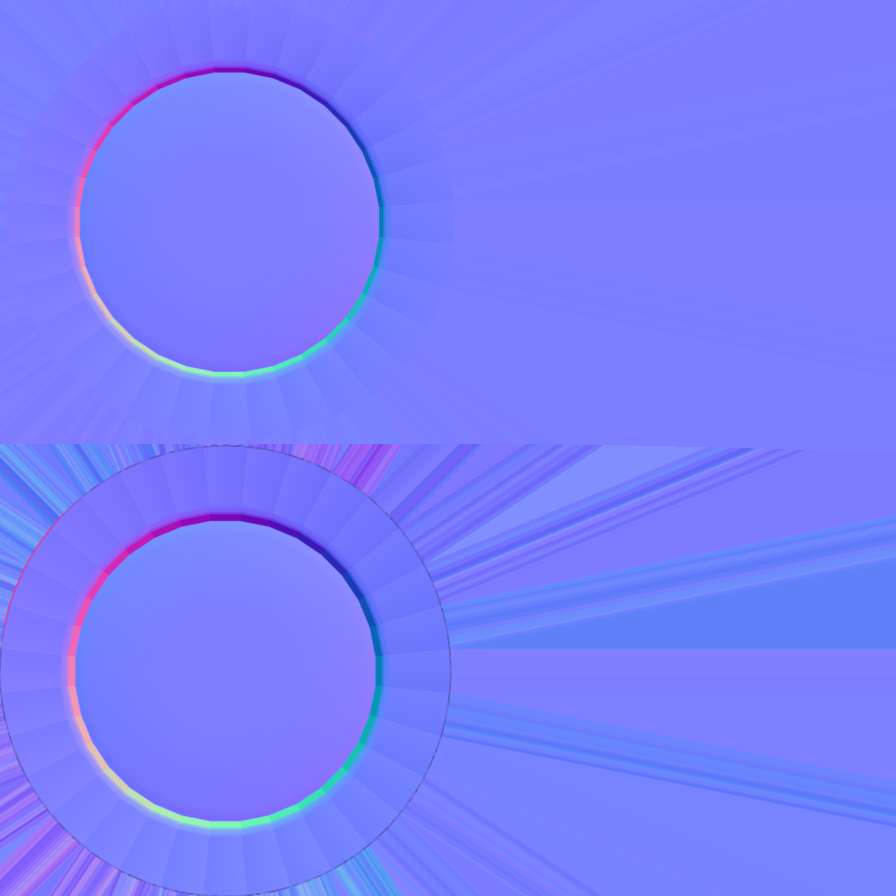
This texture map is drawn by a WebGL 2 fragment shader. Its source:

```glsl
#version 300 es
precision highp float;
// Tangent-space normal map: two beveled round caps with streaks extruded from a 32-sided rim.
uniform vec2 u_resolution;
out vec4 outColor;

const float STEP = 6.2831853 / 32.0;   // angle of one facet
const float DISC = 0.2515;             // radius of the flat collar
const float HALF_WIDTH = 0.0247;       // half the width of a facet strip

float hash(vec2 p) {
  p = fract(p * vec2(0.1031, 0.1137));
  p += dot(p, p.yx + 33.33);
  return fract((p.x + p.y) * p.x * 7.31 + p.y * 91.7);
}

// Random steps with smooth borders one pixel wide
float bands(float x, float seed, float blur) {
  float i = floor(x), f = fract(x);
  float w = clamp(blur, 0.01, 0.5);
  return mix(hash(vec2(i, seed)), hash(vec2(i + 1.0, seed)), smoothstep(1.0 - 2.0 * w, 1.0, f)) - 0.5;
}

// Mean tilt (xy) and streak strength (z) of the strip leaving facet k
vec3 stripTilt(float k, vec2 dir) {
  vec3 right[9] = vec3[9](
    vec3(-0.02, 0.01, 0.14), vec3(-0.02, -0.01, 0.09), vec3(-0.02, 0.01, 0.01),
    vec3(-0.09, 0.0, 0.11), vec3(0.0, 0.0, 0.015), vec3(-0.08, 0.02, 0.15),
    vec3(-0.03, -0.01, 0.18), vec3(-0.03, -0.04, 0.14), vec3(-0.03, -0.05, 0.14));
  if (abs(k) < 4.5) return right[int(k) + 4];
  float diagonal = dir.x * dir.y;
  return vec3(0.16 * diagonal, -0.05 * dir.y - 0.17 * diagonal, 0.25);
}

// Flat tilt of the wedge between two neighbouring strips
vec2 wedgeTilt(float g) {
  vec2 right[6] = vec2[6](
    vec2(-0.02, 0.01), vec2(-0.025, 0.015), vec2(0.0, 0.01),
    vec2(-0.12, 0.01), vec2(0.0, -0.01), vec2(0.01, 0.06));
  if (g > -3.5 && g < 2.5) return right[int(g) + 3];
  return 0.08 * vec2(hash(vec2(g, 3.0)) - 0.7, hash(vec2(g, 8.0)) - 0.6);
}

void main() {
  float px = 1.0 / min(u_resolution.x, u_resolution.y);
  vec2 uv = gl_FragCoord.xy / u_resolution;

  // Two halves, parted by a slightly bent seam
  bool upper = uv.y > 0.504 - 0.007 * smoothstep(0.6, 1.0, uv.x);
  vec2 p = uv - (upper ? vec2(0.256, 0.752) : vec2(0.2515, 0.251));
  float r = length(p);
  float angle = atan(p.y, p.x);
  float k = floor(angle / STEP + 0.5);
  vec2 facet = vec2(cos(k * STEP), sin(k * STEP));
  vec2 q = vec2(dot(p, facet), dot(p, vec2(-facet.y, facet.x)));
  vec2 dir = p / max(r, 0.0001);
  float seed = mod(k + 32.0, 32.0) + 5.0;

  // Streaks in parallel strips, finer towards the left
  vec3 strip = stripTilt(k, facet);
  float v = q.y / HALF_WIDTH + 2.0;
  float fine = abs(k) < 4.5 ? 7.0 : 13.0;
  float blur = px / HALF_WIDTH;
  float coarse = bands(v * 3.3, seed, blur * 3.3);
  float thin = bands(v * fine, seed + 40.0, blur * fine);
  float cross = bands(v * fine * 0.7, seed + 80.0, blur * fine);
  vec2 streak = strip.xy + strip.z * vec2(0.6 * coarse + 0.5 * thin, 0.5 * coarse + 0.6 * cross);
  float inWedge = smoothstep(-px, px, abs(q.y) - HALF_WIDTH);
  vec2 outside = mix(streak, wedgeTilt(floor(angle / STEP)), inWedge);
  outside *= upper ? 0.13 : 1.0;

  // Collar of faceted wedges
  float saw = q.y / max(r * STEP, 0.0001);
  vec2 collar = vec2(-0.02, -0.015) - 0.035 * facet + vec2(0.035, 0.03) * saw;
  float fade = upper ? 1.0 - 0.65 * smoothstep(0.18, 0.255, r) : 1.0;
  float edge = upper ? DISC - 0.012 * hash(vec2(seed, 2.0)) * step(4.5, abs(k)) : DISC;
  vec2 tilt = mix(collar * fade, outside, smoothstep(-px, px, r - edge));

  // Beveled ring: soft halo, half step, steep wall
  float wall = upper ? 0.1675 : 0.1680;
  float rim = upper ? 0.1735 : 0.1765;
  float apothem = q.x * 1.003;
  tilt = mix(tilt, -0.13 * facet, 1.0 - smoothstep(rim + 0.004, rim + 0.010, apothem));
  tilt = mix(tilt, -0.27 * facet, 1.0 - smoothstep(rim, rim + 0.003, apothem));
  tilt = mix(tilt, -0.47 * facet, 1.0 - smoothstep(-px, px, apothem - rim + 0.001));

  // Shallow dome inside the ring
  float dome = smoothstep(0.06, 0.168, r);
  vec2 inner = dir * (0.045 * dome + 0.035 * smoothstep(0.154, 0.165, r));
  inner += 0.006 * dome * saw * vec2(-dir.y, dir.x);
  tilt = mix(tilt, inner, 1.0 - smoothstep(-px, px, apothem - wall));

  vec3 color = vec3(vec2(0.49, 0.497) + tilt, 1.0 - 1.35 * dot(tilt, tilt));

  // Broken hairline around the lower collar, red at the upper left
  float line = 1.0 - smoothstep(0.0004, 0.0004 + 1.2 * px, abs(r - DISC));
  float red = smoothstep(0.90, 0.98, dot(dir, vec2(-0.88, 0.47)));
  float broken = 0.2 + 0.5 * hash(vec2(floor(angle * 60.0), 11.0));
  vec3 lineColor = mix(vec3(0.32, 0.3, 0.65), vec3(0.85, 0.25, 0.6), red);
  if (!upper) color = mix(color, lineColor, line * max(broken, red * 0.8));

  outColor = vec4(clamp(color, 0.0, 1.0), 1.0);
}
```
